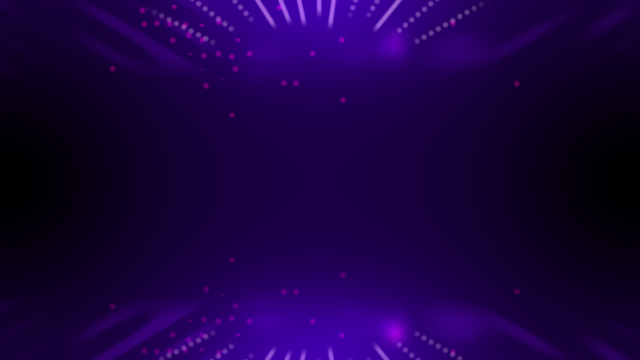
Give the GLSL for this background, as a WebGL 2 fragment shader.

```glsl
#version 300 es
precision highp float;
// Violet stage backdrop: dark left and right sides, glows at the top and bottom edges.
// Both edges share one folded space in which light rays, dotted rays, sparks and
// slanted streaks are laid out with polar repeats, hashed cells and value noise.
uniform vec2 u_resolution;
out vec4 fragColor;

const vec3 VIOLET = vec3(0.38, 0.0, 1.0);
const vec3 LILAC = vec3(0.44, 0.42, 0.28);
const vec3 MAGENTA = vec3(0.42, 0.0, 0.22);
const vec3 PLUM = vec3(0.13, 0.005, 0.22);

float hash(vec2 p) {
    vec3 q = fract(vec3(p.xyx) * 0.1031);
    q += dot(q, q.yzx + 33.33);
    return fract((q.x + q.y) * q.z);
}

float valueNoise(vec2 p) {
    vec2 cell = floor(p), f = fract(p);
    f = f * f * (3.0 - 2.0 * f);
    float low = mix(hash(cell), hash(cell + vec2(1, 0)), f.x);
    float high = mix(hash(cell + vec2(0, 1)), hash(cell + vec2(1, 1)), f.x);
    return mix(low, high, f.y);
}

// Soft elliptical spot with a value of one at its centre
float softSpot(vec2 p, vec2 centre, vec2 size) {
    vec2 q = (p - centre) / size;
    return exp(-dot(q, q));
}

float segmentDistance(vec2 p, vec2 a, vec2 b) {
    vec2 along = b - a;
    float t = clamp(dot(p - a, along) / dot(along, along), 0.0, 1.0);
    return length(p - a - along * t);
}

// Solid and dotted rays that point at a focus below the edge
float rays(vec2 p, float focusDepth, float spacing) {
    vec2 q = vec2(p.x, focusDepth - p.y);
    float radius = length(q);
    float angle = atan(q.x, q.y);
    float id = floor((angle + 0.02) / spacing + 0.5);
    float seed = hash(vec2(id + 20.0, 3.0));
    float centre = id * spacing - 0.02 + (seed - 0.5) * 0.04;
    float across = radius * sin(angle - centre);
    float inner = 0.19 + 0.09 * centre * centre + 0.045 * seed;
    float tip = smoothstep(inner - 0.008, inner + 0.025, radius);
    float line = smoothstep(0.010, 0.002, abs(across));
    float pitch = 0.023;
    float step_ = (fract(radius / pitch) - 0.5) * pitch;
    float dots = smoothstep(0.011, 0.003, length(vec2(across, step_)));
    float dotted = step(4.5, abs(id) + step(0.75, seed) * 3.0);
    float fan = step(abs(id), 6.5) * smoothstep(0.56, 0.46, radius);
    return mix(line, dots * 0.65, dotted) * tip * fan;
}

// One spark per hashed cell, kept with the given probability
float sparks(vec2 p, float size, float density) {
    vec2 cell = floor(p / size);
    vec2 shift = vec2(hash(cell + 41.0), hash(cell + 73.0)) - 0.5;
    vec2 local = (fract(p / size) - 0.5 - shift * 0.45) * size;
    float kept = step(hash(cell + 117.0), density);
    return kept * smoothstep(0.012, 0.002, length(local));
}

// Long slanted smears that run down and inward on each side
float streaks(vec2 p) {
    vec2 q = vec2(abs(p.x), p.y);
    float along = dot(q, vec2(-0.86, 0.51));
    float across = dot(q, vec2(0.51, 0.86)) + 7.0 * step(0.0, p.x);
    float smear = smoothstep(0.5, 0.95, valueNoise(vec2(along * 4.5 + 30.0, across * 26.0)));
    float area = smoothstep(0.23, 0.15, p.y) * smoothstep(0.2, 0.42, q.x);
    return smear * area;
}

void main() {
    vec2 p = gl_FragCoord.xy / u_resolution.y;
    p.x -= 0.5 * u_resolution.x / u_resolution.y;
    float halfWidth = 0.5 * u_resolution.x / u_resolution.y;
    float isTop = step(0.5, p.y);
    float edge = min(p.y, 1.0 - p.y);

    // Base violet, darkened at both sides and lit from both edges
    float shade = softSpot(vec2(halfWidth - abs(p.x), p.y), vec2(0.0, 0.5), vec2(0.44, 0.40));
    float glow = softSpot(vec2(p.x, edge), vec2(0.0), vec2(0.37, 0.20));
    vec3 color = VIOLET * (0.27 * (1.0 - shade) + 0.41 * glow);

    // Folded space: depth from the edge, slightly cropped at the bottom
    vec2 q = vec2(p.x, mix(p.y + 0.042, 1.0 - p.y, isTop));

    // Hazy patches around the lit fans
    float haze = softSpot(q, vec2(0.20, 0.13), vec2(0.045, 0.05));
    haze += 0.6 * softSpot(q, vec2(-0.15, 0.17), vec2(0.06, 0.045));
    haze += 0.4 * softSpot(q, vec2(0.10, 0.15), vec2(0.07, 0.04));
    color += PLUM * haze * (0.35 + 0.9 * valueNoise(q * 22.0 + 50.0));
    color += MAGENTA * softSpot(q, vec2(0.21, 0.115), vec2(0.025)) * mix(0.65, 0.2, isTop);
    color += PLUM * streaks(q) * mix(0.75, 0.6, isTop);

    // Sparks gather in a slanted band and thin out elsewhere
    float band = segmentDistance(q, vec2(-0.52, 0.03), vec2(-0.22, 0.18));
    float density = 0.65 * smoothstep(0.07, 0.02, band);
    density += 0.07 * smoothstep(0.34, 0.26, q.y) * smoothstep(0.62, 0.5, abs(q.x));
    color += MAGENTA * sparks(q, 0.043, density) * mix(0.55, 0.8, isTop);

    color += LILAC * rays(q, 0.27, 0.18) * mix(0.75, 0.9, isTop);
    fragColor = vec4(clamp(color, 0.0, 1.0), 1.0);
}
```
